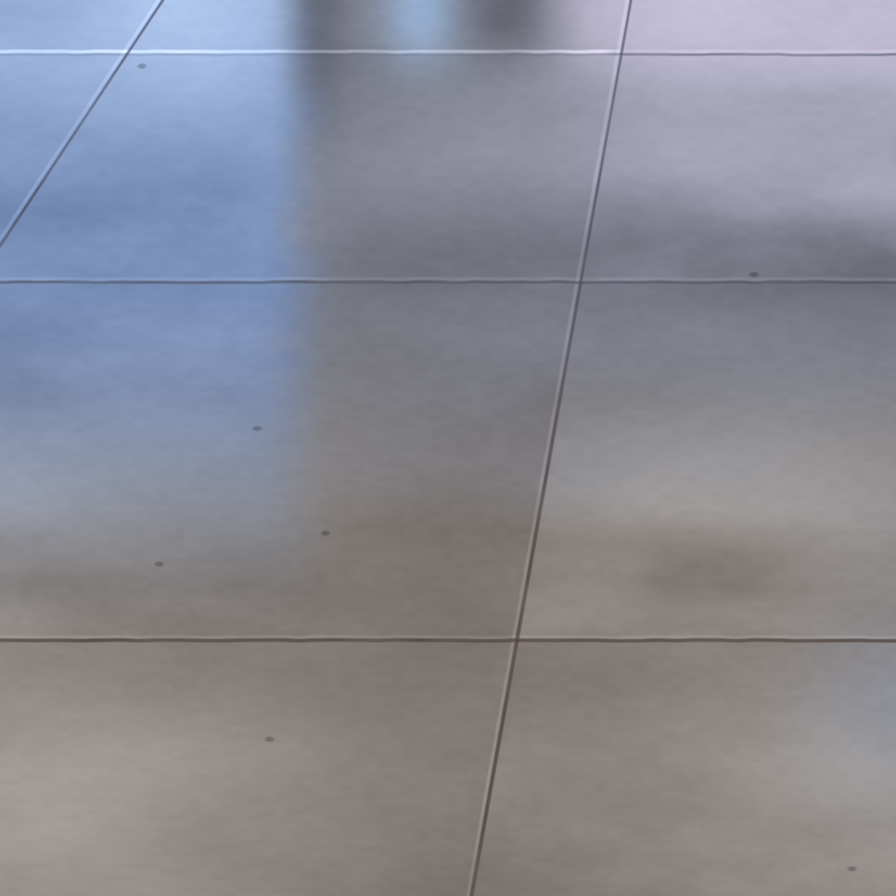
Reproduce this texture procedurally as a three.js fragment shader.

```glsl
// Large polished stone floor tiles receding in perspective under window light.
// Each point is projected to the floor plane, where tiles, joints and clouding
// repeat; soft blue and lilac reflections are then laid over in canvas space.
#define VANISH vec2(0.896, 2.077)   // vanishing point of the joints
#define TILE vec2(0.485, 0.1603)    // tile size on the projected plane
#define SHIFT vec2(0.178, -0.5581)  // places the joint crossings
#define JOINT 0.0018                // half width of a joint
#define SOFT 0.0013                 // edge smoothing
#define CLOUD 0.50                  // strength of the stone clouding
#define GRAIN 0.035                 // strength of the fine grain

varying vec2 vUv;

const vec3 STONE_DARK = vec3(0.435, 0.405, 0.385);
const vec3 STONE_LIGHT = vec3(0.645, 0.625, 0.610);
const vec3 COOL_GREY = vec3(0.465, 0.485, 0.550);
const vec3 SKY_DEEP = vec3(0.475, 0.575, 0.750);
const vec3 SKY_BRIGHT = vec3(0.700, 0.800, 0.960);
const vec3 LILAC = vec3(0.660, 0.660, 0.745);
const vec3 LILAC_BRIGHT = vec3(0.770, 0.750, 0.850);

float hash(vec2 p) {
  vec3 q = fract(vec3(p.xyx) * 0.1031);
  q += dot(q, q.yzx + 33.33);
  return fract((q.x + q.y) * q.z);
}

float noise(vec2 p) {
  vec2 i = floor(p), f = fract(p);
  f = f * f * (3.0 - 2.0 * f);
  return mix(mix(hash(i), hash(i + vec2(1, 0)), f.x),
             mix(hash(i + vec2(0, 1)), hash(i + vec2(1, 1)), f.x), f.y);
}

float fbm(vec2 p) {
  float sum = 0.0, amp = 0.5;
  for (int i = 0; i < 5; i++) {
    sum += amp * noise(p);
    p = mat2(1.6, 0.9, -0.9, 1.6) * p + 7.3;
    amp *= 0.5;
  }
  return sum;
}

float bell(float x, float centre, float width) {
  float d = (x - centre) / width;
  return exp(-d * d);
}

float line(float d, float halfWidth) {
  return 1.0 - smoothstep(halfWidth - SOFT, halfWidth + SOFT, abs(d));
}

// Pale bloom in the middle of each tile, broken up by clouds
vec3 stone(vec2 plane, vec2 tile, vec2 local) {
  vec2 seed = tile * 17.0 + 40.0;
  float cloud = fbm(plane * vec2(3.5, 6.0) + seed) - 0.48;
  vec2 centre = tile.y < 0.0 ? vec2(0.48, 0.66) : vec2(0.33, 0.40);
  vec2 warped = local + 0.25 * cloud;
  float bloom = bell(warped.x, centre.x, 0.36) * bell(warped.y, centre.y, 0.34);
  float tone = 0.16 + 0.74 * bloom + CLOUD * cloud + 0.08 * (hash(seed) - 0.5);
  return mix(STONE_DARK, STONE_LIGHT, clamp(tone, 0.0, 1.0));
}

// Window light, fading toward the viewer
vec3 reflections(vec3 base, vec2 p, float cloud) {
  float left = 1.0 - smoothstep(0.29, 0.38, p.x + 0.04 * cloud);
  float right = smoothstep(0.50, 0.78, p.x);
  float high = smoothstep(0.88, 0.99, p.y);
  vec3 col = mix(base, COOL_GREY, 0.80 * smoothstep(0.32, 0.74, p.y + 0.1 * cloud));
  col += 0.07 * bell(p.y, 0.84, 0.09) * bell(p.x, 0.53, 0.13);
  vec3 lilac = mix(LILAC, LILAC_BRIGHT, high);
  col = mix(col, lilac, 0.9 * right * smoothstep(0.68, 0.82, p.y + 0.06 * cloud));
  vec3 sky = SKY_DEEP + 0.06 * cloud;
  sky = mix(sky, SKY_BRIGHT, smoothstep(0.73, 1.0, p.y) * (0.55 + 0.45 * bell(p.x, 0.21, 0.13)));
  col = mix(col, sky, 0.92 * left * smoothstep(0.26, 0.74, p.y));
  // Upright streaks of glare and shade along the far edge
  col = mix(col, vec3(0.61, 0.73, 0.88), 0.8 * high * bell(p.x, 0.47, 0.045));
  col = mix(col, LILAC_BRIGHT, 0.7 * high * smoothstep(0.59, 0.68, p.x));
  col *= 1.0 - 0.22 * smoothstep(0.78, 0.98, p.y) * bell(p.x, 0.35, 0.03);
  col *= 1.0 - 0.22 * smoothstep(0.90, 0.99, p.y) * bell(p.x, 0.565, 0.045);
  col *= 1.0 - 0.09 * bell(p.y, 0.71, 0.05) * smoothstep(0.32, 0.46, p.x);
  return mix(col, vec3(0.53, 0.56, 0.64), 0.6 * smoothstep(0.82, 1.05, p.x) * bell(p.y, 0.22, 0.1));
}

void main() {
  vec2 p = vUv;
  float w = VANISH.y - p.y;
  float slope = (p.x - VANISH.x) / w;
  vec2 plane = (vec2(slope, 1.0 / w) + SHIFT) / TILE;
  vec2 tile = floor(plane), local = fract(plane);

  float cloud = 2.0 * fbm(p * vec2(5.0, 13.0)) - 0.96;
  vec3 col = reflections(stone(plane, tile, local), p, cloud);
  col += 0.035 * cloud;
  col += GRAIN * (fbm(p * vec2(70.0, 150.0)) - 0.48);

  // Sparse dark pits
  vec2 cell = floor(p * 9.0);
  vec2 pit = fract(p * 9.0) - 0.2 - 0.6 * vec2(hash(cell + 3.0), hash(cell + 8.0));
  float speck = 1.0 - smoothstep(0.015, 0.045, length(pit * vec2(0.7, 1.2)));
  col *= 1.0 - 0.22 * speck * step(0.90, hash(cell + 21.0));

  // Joints: signed canvas distance to the nearest grid lines
  vec2 nearest = floor(plane + 0.5);
  vec2 d = (plane - nearest) * TILE * vec2(w / sqrt(1.0 + slope * slope), -w * w);
  d.y = -d.y + 0.0012 * (noise(p * 45.0) - 0.5);
  float far = smoothstep(0.25, 0.95, p.y);
  float width = JOINT * mix(1.1, 0.75, far);
  float wear = 0.65 + 0.35 * noise(p * 30.0);
  vec3 grout = mix(vec3(0.31, 0.26, 0.235), vec3(0.30, 0.33, 0.42), far);
  float glare = smoothstep(0.85, 0.94, p.y) * (1.0 - smoothstep(0.67, 0.70, p.x));
  col += 0.08 * wear * line(d.x + 0.0042, 0.0018);
  col += (0.06 + 0.16 * glare) * wear * line(d.y - 0.0036, 0.0018);
  col = mix(col, grout, 0.85 * wear * line(d.x, width));
  col = mix(col, grout, mix(0.85, 0.60, far) * (1.0 - 0.65 * glare) * wear * line(d.y, width));

  gl_FragColor = vec4(clamp(col, 0.0, 1.0), 1.0);
}
```
